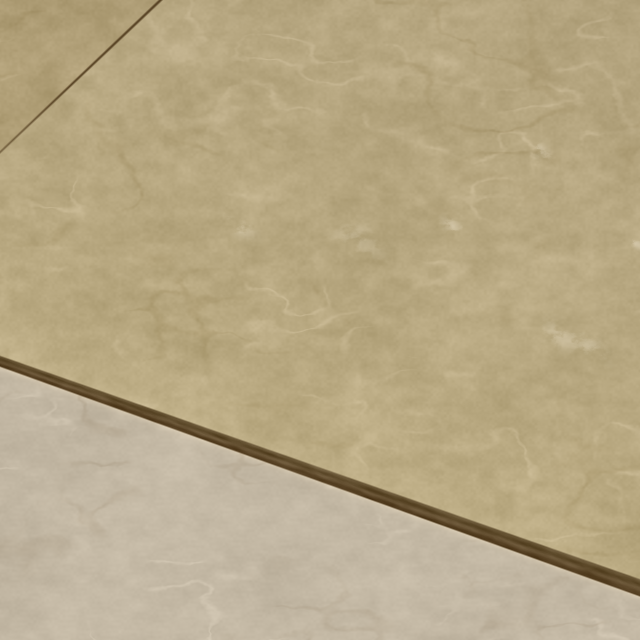
This texture is drawn by a Shadertoy shader. Its source:

```glsl
const vec3 SAND_DARK = vec3(0.690, 0.628, 0.482);
const vec3 SAND_LIGHT = vec3(0.745, 0.682, 0.522);
const vec3 PALE_STONE = vec3(0.762, 0.718, 0.640);
const vec3 JOINT_DARK = vec3(0.310, 0.225, 0.110);
const vec3 JOINT_LIGHT = vec3(0.430, 0.355, 0.230);

float hash(vec2 p) {
    return fract(sin(dot(p, vec2(127.1, 311.7))) * 43758.5);
}

float valueNoise(vec2 p) {
    vec2 cell = floor(p), f = fract(p);
    f = f * f * (3.0 - 2.0 * f);
    float low = mix(hash(cell), hash(cell + vec2(1.0, 0.0)), f.x);
    float high = mix(hash(cell + vec2(0.0, 1.0)), hash(cell + 1.0), f.x);
    return mix(low, high, f.y);
}

float fbm(vec2 p) {
    float sum = 0.0, amplitude = 0.5;
    for (int i = 0; i < 5; i++) {
        sum += amplitude * valueNoise(p);
        p = mat2(1.6, 1.2, -1.2, 1.6) * p + 7.3;
        amplitude *= 0.5;
    }
    return sum;
}

// Thin broken strands along the ridges of warped noise
float strands(vec2 p, float scale) {
    vec2 q = p * scale * vec2(0.7, 1.3);
    q += 1.6 * vec2(fbm(q * 0.6), fbm(q * 0.6 + 31.0));
    float ridge = 1.0 - abs(2.0 * valueNoise(q) - 1.0);
    float patches = smoothstep(0.48, 0.72, fbm(p * scale * 0.45 + 13.0));
    return smoothstep(0.78, 1.0, ridge) * patches;
}

// Pale mineral clusters: centre and radius
float mineralClusters(vec2 p) {
    vec3 clusters[7] = vec3[7](
        vec3(0.845, 0.763, 0.018), vec3(0.875, 0.475, 0.028),
        vec3(0.925, 0.455, 0.026), vec3(0.995, 0.619, 0.012),
        vec3(0.705, 0.648, 0.016), vec3(0.375, 0.645, 0.022),
        vec3(0.560, 0.625, 0.040));
    float texture1 = smoothstep(0.40, 0.65, fbm(p * vec2(42.0, 65.0)));
    float sum = 0.0;
    for (int i = 0; i < 7; i++) {
        vec2 d = (p - clusters[i].xy) / clusters[i].z;
        d.y = (d.y + 0.4 * d.x) * 1.5;
        sum += exp(-dot(d, d)) * min(1.0, 0.016 / clusters[i].z + 0.2);
    }
    return sum * texture1;
}

float stoneGrain(vec2 p) {
    float cloud = fbm(p * vec2(7.0, 11.0)) - 0.48;
    float mottle = fbm(p * vec2(38.0, 54.0) + 5.0) - 0.48;
    float speckle = valueNoise(p * 240.0) - 0.5;
    return 0.075 * cloud + 0.085 * mottle + 0.022 * speckle;
}

vec3 sandStone(vec2 p) {
    float lightness = 0.62 - 0.75 * (p.y - 0.5) - 0.25 * (p.x - 0.5);
    vec3 color = mix(SAND_DARK, SAND_LIGHT, clamp(lightness, 0.0, 1.0));
    color += stoneGrain(p) * vec3(1.0, 1.0, 1.1);
    color += strands(p, 22.0) * vec3(0.045, 0.045, 0.052);
    color -= strands(p + 4.7, 17.0) * vec3(0.035, 0.038, 0.045);
    return color + mineralClusters(p) * vec3(0.09, 0.10, 0.13);
}

vec3 paleStone(vec2 p) {
    vec3 color = PALE_STONE + 0.75 * stoneGrain(p + 9.0);
    color += strands(p + 2.3, 26.0) * vec3(0.045);
    return color - strands(p + 8.1, 21.0) * vec3(0.035, 0.040, 0.045);
}

// Height of p above a straight edge, measured across it
float heightAbove(vec2 p, float start, float slope) {
    return (p.y - start - slope * p.x) / sqrt(1.0 + slope * slope);
}

// Layered shadow from the upper lip (0) to the lower lip (1)
vec3 jointColor(vec2 p, float depth) {
    float streak = fbm(vec2(p.x * 38.0, depth * 3.0)) - 0.48;
    vec3 color = mix(JOINT_LIGHT, JOINT_DARK, smoothstep(0.1, 0.95, depth));
    color -= 0.07 * exp(-pow((depth - 0.30) / 0.16, 2.0));
    color += 0.05 * exp(-pow((depth - 0.58) / 0.15, 2.0));
    return color + 0.14 * streak;
}

void mainImage(out vec4 fragColor, in vec2 fragCoord) {
    vec2 p = fragCoord / iResolution.xy;
    float soft = max(0.0018, 0.8 / iResolution.y);

    // Sand tiles and the hairline seam between them
    vec3 color = sandStone(p);
    float seam = heightAbove(p, 0.762, 0.948);
    color -= vec3(0.025, 0.030, 0.035) * smoothstep(-soft, soft, seam);
    float seamWidth = mix(0.0014, 0.0020, p.x * 4.0);
    float seamLine = 1.0 - smoothstep(seamWidth - soft, seamWidth + soft, abs(seam));
    float seamStrength = mix(0.62, 0.90, smoothstep(0.0, 0.12, p.x));
    color = mix(color, JOINT_DARK, seamLine * seamStrength);

    // Wide joint, slightly broader toward the right
    float upper = heightAbove(p, 0.444, -0.349);
    float lower = heightAbove(p, 0.427, -0.359);
    float depth = clamp(upper / (upper - lower), 0.0, 1.0);
    color += 0.02 * exp(-max(upper, 0.0) / 0.006);
    color = mix(jointColor(p, depth), color, smoothstep(-soft, soft, upper));

    // Pale tile with a bright lip
    vec3 pale = paleStone(p);
    pale += vec3(0.10, 0.09, 0.07) * exp(-max(-lower, 0.0) / 0.004);
    color = mix(pale, color, smoothstep(-soft, soft, lower));

    fragColor = vec4(clamp(color, 0.0, 1.0), 1.0);
}
```
